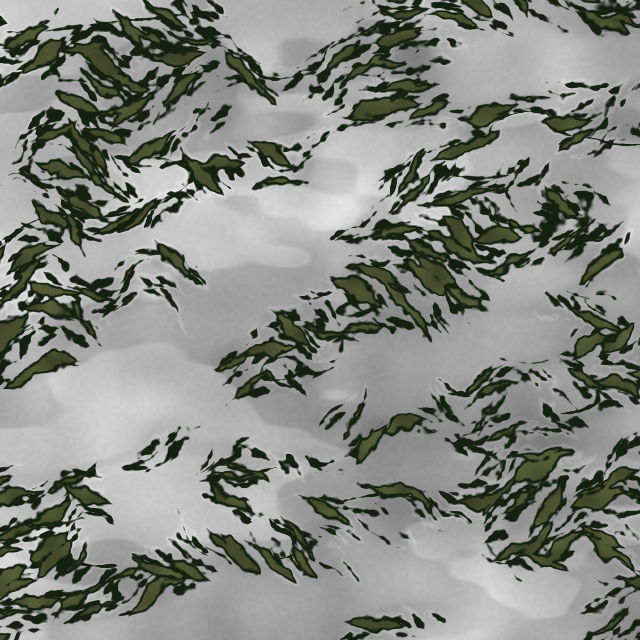
Give the GLSL for this pattern, as a WebGL 2 fragment shader.

```glsl
#version 300 es
precision highp float;

uniform vec2 u_resolution;
out vec4 fragColor;

const vec3 DARK_GREEN = vec3(0.08, 0.13, 0.065);
const vec3 OLIVE = vec3(0.29, 0.315, 0.185);
const vec3 GREY = vec3(0.685, 0.683, 0.685);

float hash(vec2 p) {
    vec3 q = fract(p.xyx * vec3(0.1031, 0.1030, 0.0973));
    q += dot(q, q.yzx + 33.33);
    return fract((q.x + q.y) * q.z);
}

float noise(vec2 p) {
    vec2 cell = floor(p), f = fract(p);
    f = f * f * (3.0 - 2.0 * f);
    float low = mix(hash(cell), hash(cell + vec2(1, 0)), f.x);
    float high = mix(hash(cell + vec2(0, 1)), hash(cell + 1.0), f.x);
    return mix(low, high, f.y);
}

float fbm(vec2 p) {
    return 0.5 * noise(p) + 0.3 * noise(p * 2.03 + 17.0) + 0.2 * noise(p * 4.1 + 41.0);
}

float smoothMin(float a, float b, float k) {
    float h = max(k - abs(a - b), 0.0) / k;
    return min(a, b) - 0.25 * k * h * h;
}

// Height field whose middle contour carries the camouflage bands
float terrain(vec2 p) {
    return fbm(vec2(p.x * 2.6, p.y * 6.0 - p.x * 0.9) + 23.0);
}

// Bent stroke, pointed at both ends
float strokeDistance(vec2 p, float angle, vec2 halfSize, float bend) {
    vec2 axis = vec2(cos(angle), sin(angle));
    vec2 q = vec2(dot(p, axis), axis.x * p.y - axis.y * p.x);
    float t = q.x / halfSize.x;
    return abs(q.y + bend * t * t) - halfSize.y * (1.0 - t * t);
}

// Strokes scattered on a jittered grid, largest in the middle of a band
float scatterStrokes(vec2 p, float cells, vec2 halfSize, float bandWidth, float blend, float seed) {
    float d = 0.05;
    vec2 home = floor(p * cells);
    for (int y = -1; y <= 1; y++) {
        for (int x = -1; x <= 1; x++) {
            vec2 id = home + vec2(x, y);
            vec2 key = id + seed;
            vec2 center = (id + vec2(hash(key), hash(key + 71.0))) / cells;
            float band = 1.0 - smoothstep(0.25, 1.0, abs(terrain(center) - 0.5) / bandWidth);
            float size = smoothstep(0.0, 0.55, band - 0.38 * hash(key + 137.0));
            if (size < 0.04) continue;
            float sway = sin(noise(center * vec2(3.5, 5.0) + 8.0) * 11.0);
            float angle = 0.85 * sway + 0.5 * (hash(key + 211.0) - 0.5);
            float girth = size * mix(0.55, 1.3, hash(key + 307.0));
            vec2 extent = halfSize * vec2(0.5 + 0.5 * size, girth);
            float bend = halfSize.y * (hash(key + 401.0) - 0.5);
            d = smoothMin(d, strokeDistance(p - center, angle, extent, bend), blend);
        }
    }
    return d;
}

// Soft grey folds with faint upright streaks
vec3 foldedCloth(vec2 p, float height) {
    float clouds = fbm(p * vec2(3.0, 4.5) + 61.0) - 0.5;
    float facets = smoothstep(0.44, 0.49, fbm(p * vec2(3.5, 8.0) + 5.0));
    float streaks = noise(p * vec2(17.0, 2.5) + 90.0) - 0.5;
    float grain = noise(p * 190.0) - 0.5;
    float shade = 0.42 * clouds + 0.085 * (facets - 0.62) + 0.07 * streaks + 0.025 * grain;
    shade -= 0.045 * smoothstep(0.10, 0.02, abs(height - 0.46));
    return GREY + 0.012 + shade;
}

void main() {
    vec2 p = gl_FragCoord.xy / u_resolution.y;
    float height = terrain(p);

    // Ragged outlines
    vec2 wobble = vec2(noise(p * 32.0), noise(p * 32.0 + 55.0)) - 0.5;
    vec2 warped = p + 0.014 * wobble;
    float ragged = 0.006 * (noise(p * 75.0) - 0.5) + 0.004 * (noise(p * 150.0) - 0.5);

    // Broad strokes, crumbs and broken ridge lines
    float broad = scatterStrokes(warped, 21.0, vec2(0.044, 0.0115), 0.095, 0.005, 3.0) + ragged;
    float crumbs = scatterStrokes(warped, 36.0, vec2(0.021, 0.0048), 0.13, 0.001, 509.0) + 1.4 * ragged;
    float gaps = 0.012 * smoothstep(0.42, 0.62, noise(p * vec2(13.0, 18.0) + 33.0));
    float ridge = abs(height - 0.545) * 0.35 - 0.0028 + gaps + ragged;
    float d = min(broad, min(crumbs, ridge));

    // Olive cores inside dark rims
    float soft = max(0.0018, 0.8 / u_resolution.y);
    float core = smoothstep(0.0028, 0.0065, -broad);
    float tone = 0.82 + 0.36 * noise(p * vec2(38.0, 46.0) + 12.0);
    vec3 paint = mix(DARK_GREEN, OLIVE * tone, core);

    // Pale trim beside the paint
    vec3 cloth = foldedCloth(p, height);
    float trim = smoothstep(0.008, 0.002, d) * smoothstep(0.45, 0.7, noise(p * 20.0 + 77.0));
    cloth += 0.07 * trim;

    vec3 color = mix(cloth, paint, smoothstep(soft, -soft, d));
    fragColor = vec4(clamp(color, 0.0, 1.0), 1.0);
}
```
